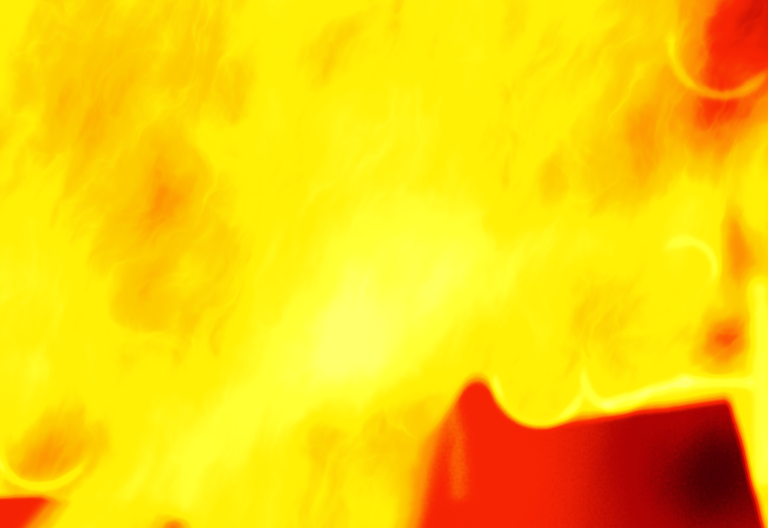
This texture is drawn by a Shadertoy shader. Its source:

```glsl
// A wall of yellow fire around a dark red hollow at the lower right.
// Soft glows and warped gradient noise build one heat field; thin arcs
// add curling filaments, and a ramp turns heat into flame colours.

vec2 hashGradient(vec2 cell) {
    vec2 k = vec2(dot(cell, vec2(127.1, 311.7)), dot(cell, vec2(269.5, 183.3)));
    return 2.0 * fract(sin(k) * 43758.5) - 1.0;
}

float gradientNoise(vec2 p) {
    vec2 i = floor(p), f = fract(p);
    vec2 u = f * f * f * (f * (f * 6.0 - 15.0) + 10.0);
    vec2 e = vec2(0.0, 1.0);
    float low = mix(dot(hashGradient(i), f), dot(hashGradient(i + e.yx), f - e.yx), u.x);
    float high = mix(dot(hashGradient(i + e.xy), f - e.xy), dot(hashGradient(i + 1.0), f - 1.0), u.x);
    return mix(low, high, u.y);
}

float fbm(vec2 p) {
    float sum = 0.0, amplitude = 0.6;
    for (int i = 0; i < 5; i++) {
        sum += amplitude * gradientNoise(p);
        p = mat2(1.6, 1.2, -1.2, 1.6) * p + 7.3;
        amplitude *= 0.5;
    }
    return sum;
}

// Thin bright creases where stretched noise crosses zero
float wisps(vec2 p) {
    float sum = 0.0;
    for (int i = 0; i < 3; i++) {
        float n = gradientNoise(p);
        sum += exp(-abs(n) * 12.0) / float(i + 2);
        p = p * 1.7 + vec2(4.1, 9.2);
    }
    return sum;
}

float glow(vec2 p, vec2 center, vec2 size) {
    vec2 d = (p - center) / size;
    return exp(-dot(d, d));
}

float beam(vec2 p, vec2 a, vec2 b, float width) {
    vec2 ab = b - a;
    float t = clamp(dot(p - a, ab) / dot(ab, ab), 0.0, 1.0);
    float d = length(p - a - ab * t) / width;
    return exp(-d * d);
}

// Part of a ring, brightest toward the given direction
float curl(vec2 p, vec2 center, float radius, float width, vec2 facing) {
    vec2 d = p - center;
    float r = length(d);
    float ring = (r - radius) / width;
    return exp(-ring * ring) * smoothstep(-0.2, 0.7, dot(d, facing) / max(r, 0.001));
}

vec3 flameRamp(float heat) {
    vec3 c = mix(vec3(0.28, 0.0, 0.01), vec3(0.68, 0.01, 0.01), smoothstep(0.0, 0.15, heat));
    c = mix(c, vec3(0.97, 0.14, 0.01), smoothstep(0.15, 0.32, heat));
    c = mix(c, vec3(0.99, 0.57, 0.01), smoothstep(0.32, 0.52, heat));
    c = mix(c, vec3(0.99, 0.80, 0.0), smoothstep(0.50, 0.67, heat));
    c = mix(c, vec3(1.0, 0.94, 0.02), smoothstep(0.66, 0.78, heat));
    c = mix(c, vec3(1.0, 1.0, 0.20), smoothstep(0.80, 0.98, heat));
    return mix(c, vec3(1.0, 1.0, 0.42), smoothstep(0.98, 1.2, heat));
}

void mainImage(out vec4 fragColor, in vec2 fragCoord) {
    vec2 p = fragCoord / iResolution.xy * vec2(1.4545, 1.0);
    vec2 warp = vec2(fbm(p * 3.5 + 2.0), fbm(p * 3.5 + 19.0));
    vec2 q = p + 0.07 * warp;

    // Pale core climbing from the lower left, with side glows
    float heat = 0.765;
    heat += 0.20 * beam(q, vec2(0.28, 0.10), vec2(0.68, 0.36), 0.10);
    heat += 0.24 * beam(q, vec2(0.67, 0.36), vec2(0.80, 0.47), 0.13);
    heat += 0.13 * beam(q, vec2(0.72, 0.48), vec2(0.68, 0.72), 0.15);
    heat += 0.10 * beam(q, vec2(0.92, 0.50), vec2(1.38, 0.61), 0.07);
    heat += 0.16 * glow(q, vec2(0.04, 0.46), vec2(0.11, 0.13));
    heat += 0.10 * glow(q, vec2(0.05, 0.29), vec2(0.16, 0.07));

    // Cooler amber and orange patches
    heat -= 0.10 * glow(q, vec2(0.22, 0.90), vec2(0.26, 0.16));
    heat -= 0.08 * glow(q, vec2(0.27, 0.60), vec2(0.16, 0.14));
    heat -= 0.09 * glow(q, vec2(0.34, 0.36), vec2(0.12, 0.10));
    heat -= 0.12 * glow(q, vec2(0.10, 0.14), vec2(0.12, 0.06));
    heat -= 0.10 * glow(q, vec2(0.80, 0.24), vec2(0.08, 0.13));
    heat -= 0.13 * glow(q, vec2(1.22, 0.68), vec2(0.07, 0.12));
    heat -= 0.50 * glow(q, vec2(1.45, 0.97), vec2(0.19, 0.17));
    heat -= 0.24 * glow(q, vec2(1.36, 0.78), vec2(0.09, 0.10));
    heat -= 0.30 * glow(q, vec2(1.395, 0.55), vec2(0.03, 0.07));
    heat -= 0.30 * glow(q, vec2(1.37, 0.35), vec2(0.05, 0.05));

    // Billows and leaning streaks
    vec2 along = mat2(0.93, 0.36, -0.36, 0.93) * q;
    heat += 0.22 * fbm(q * vec2(5.0, 3.5)) + 0.16 * fbm(along * vec2(14.0, 4.0));
    heat += 0.07 * wisps(along * vec2(6.0, 2.5) + warp) - 0.03;

    // Red hollow: bumped roof, soft left flank, crisp right flank
    vec2 h = p + 0.012 * warp;
    float roof = 0.20 + 0.13 * (h.x - 1.03) + 0.10 * glow(h, vec2(0.90, h.y), vec2(0.06, 1.0));
    float hollow = smoothstep(0.02, -0.02, h.y - roof);
    hollow *= smoothstep(-0.03, 0.06, h.x - 0.76 - 0.25 * h.y);
    hollow *= smoothstep(0.012, -0.015, h.x - 1.45 + 0.27 * h.y);
    float ember = 0.32 - 0.13 * smoothstep(0.95, 1.25, p.x) - 0.17 * glow(p, vec2(1.36, 0.09), vec2(0.14, 0.13));
    ember += 0.05 * fbm(along * vec2(9.0, 5.0)) + 0.02 * gradientNoise(p * 160.0);
    ember += 0.09 * beam(q, vec2(0.87, 0.07), vec2(0.85, 0.25), 0.02);
    heat = mix(heat, ember, hollow);

    // Red slivers along the lower left
    float sliver = smoothstep(0.008, -0.012, h.y - 0.063 + 0.25 * max(h.x - 0.08, 0.0)) * smoothstep(0.17, 0.06, h.x + 0.8 * (0.06 - h.y));
    heat = mix(heat, 0.30, sliver);
    heat -= 0.35 * glow(p, vec2(0.33, 0.0), vec2(0.03, 0.025));

    // Curling filaments
    heat += 0.34 * curl(h, vec2(1.02, 0.28), 0.083, 0.010, vec2(-0.2, -0.98));
    heat += 0.22 * curl(h, vec2(1.17, 0.29), 0.065, 0.010, vec2(-0.4, -0.92));
    heat += 0.30 * beam(h, vec2(1.15, 0.235), vec2(1.30, 0.275), 0.010);
    heat += 0.28 * beam(h, vec2(1.30, 0.275), vec2(1.42, 0.275), 0.012);
    heat += 0.16 * curl(h, vec2(1.30, 0.49), 0.055, 0.009, vec2(0.6, 0.8));
    heat += 0.14 * curl(h, vec2(1.37, 0.92), 0.10, 0.010, vec2(-0.4, -0.92));
    heat += 0.18 * curl(h, vec2(0.08, 0.17), 0.09, 0.010, vec2(-0.3, -0.95));
    heat += 0.30 * beam(p, vec2(1.45, 0.10), vec2(1.44, 0.45), 0.022) * (1.0 - hollow);

    fragColor = vec4(flameRamp(heat), 1.0);
}
```
